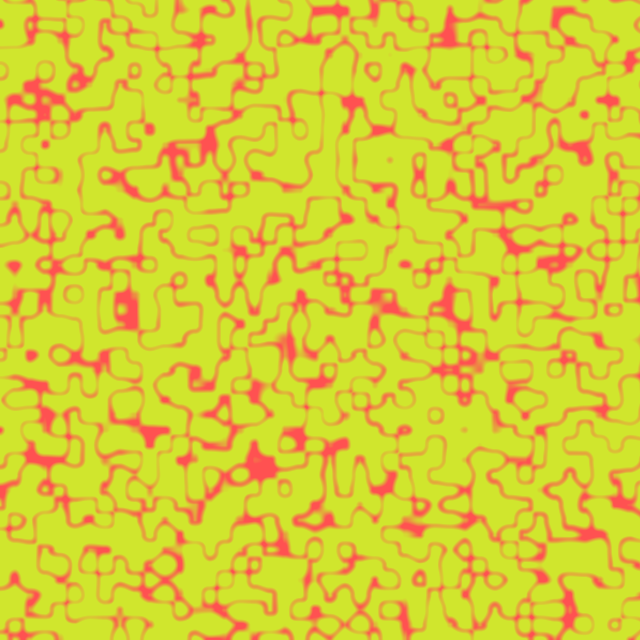
Write a WebGL 1 fragment shader that draws this texture.

```glsl
precision highp float;
// Soft red veins and blobs on a lime ground. Veins follow the mid-level contour
// of smooth value noise; each is softened by a fixed width, so steep contours
// fade to thin orange lines while flat spots swell into solid red blobs.

uniform vec2 u_resolution;

const vec3 LIME = vec3(0.815, 0.902, 0.176);
const vec3 RED = vec3(1.0, 0.318, 0.318);

const float CELLS = 42.667;      // noise cells across the canvas
const float BAND = 0.05;         // half width of the contour band, in noise value
const float SOFTNESS = 0.13;     // blur radius of the veins, in cells
const float VEIN_FLOOR = 0.15;   // strength below which only ground shows
const float VEIN_GAIN = 1.6;     // contrast of the veins
const vec2 SEED = vec2(17.0, 43.0);

float hash(vec2 cell) {
  vec3 q = fract(vec3(cell.xyx) * 0.1031);
  q += dot(q, q.yzx + 33.33);
  return fract((q.x + q.y) * q.z);
}

// Value noise in x, its gradient per cell in yz.
vec3 noiseWithGradient(vec2 p) {
  vec2 cell = floor(p);
  vec2 f = p - cell;
  vec2 blend = f * f * (3.0 - 2.0 * f);
  vec2 slope = 6.0 * f * (1.0 - f);

  float a = hash(cell);
  float b = hash(cell + vec2(1.0, 0.0));
  float c = hash(cell + vec2(0.0, 1.0));
  float d = hash(cell + vec2(1.0, 1.0));
  float twist = a - b - c + d;

  float value = a + (b - a) * blend.x + (c - a) * blend.y
              + twist * blend.x * blend.y;
  vec2 gradient = slope * (vec2(b - a, c - a) + twist * blend.yx);
  return vec3(value, gradient);
}

// Strength of the softened mid-level contour, 0 to 1.
float veinStrength(vec2 p) {
  vec3 noise = noiseWithGradient(p);
  float offset = noise.x - 0.5;
  float spread2 = BAND * BAND
                + SOFTNESS * SOFTNESS * dot(noise.yz, noise.yz);
  float peak = BAND * inversesqrt(spread2);
  return peak * exp(-0.5 * offset * offset / spread2);
}

void main() {
  vec2 uv = gl_FragCoord.xy / min(u_resolution.x, u_resolution.y);
  float strength = veinStrength(uv * CELLS + SEED);
  float redness = clamp((strength - VEIN_FLOOR) * VEIN_GAIN, 0.0, 1.0);
  gl_FragColor = vec4(mix(LIME, RED, redness), 1.0);
}
```
